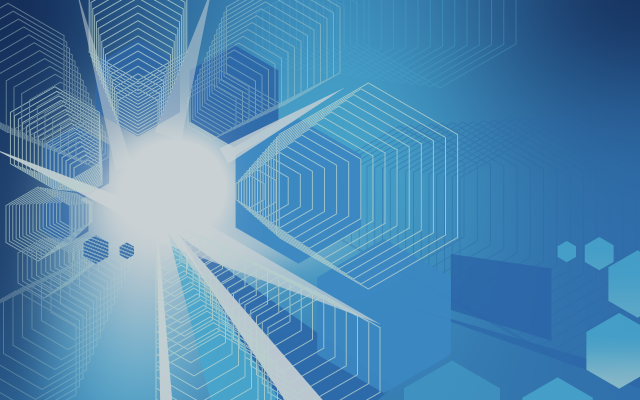
This background is drawn by a WebGL 1 fragment shader. Its source:

```glsl
precision highp float;
uniform vec2 u_resolution;

#define NAVY vec3(0.08, 0.18, 0.35)
#define DEEP vec3(0.17, 0.40, 0.66)
#define BLUE vec3(0.20, 0.46, 0.68)
#define AZURE vec3(0.23, 0.53, 0.76)
#define CYAN vec3(0.28, 0.65, 0.80)
#define PALE vec3(0.72, 0.82, 0.80)
#define WHITE vec3(0.79, 0.82, 0.83)
#define HUB vec2(0.39, 0.48)
#define LINE_HALF 0.0012
#define RINGS 17

float px;

float cover(float d) {
  return clamp(0.5 - d / px, 0.0, 1.0);
}

// Upright hexagon; r is half its width
float hexDist(vec2 q, float r) {
  q = abs(q);
  return max(q.x, 0.5 * q.x + 0.866 * q.y) - r;
}

float hexFill(vec2 p, vec2 c, float r) {
  return cover(hexDist(p - c, r));
}

// Outlines swept from an outer hexagon (x, y, r) to an inner one
float tunnel(vec2 p, vec3 outer, vec3 inner) {
  float ink = 0.0;
  for (int i = 0; i < RINGS; i++) {
    vec3 h = mix(outer, inner, float(i) / float(RINGS - 1));
    ink = max(ink, cover(abs(hexDist(p - h.xy, h.z)) - LINE_HALF));
  }
  return ink;
}

// Wedge that opens from its tip to a half-width at its end
float wedge(vec2 p, vec2 tip, vec2 end, float halfWidth) {
  vec2 axis = end - tip;
  vec2 q = p - tip;
  float len = length(axis);
  float t = dot(q, axis) / (len * len);
  float side = abs(q.x * axis.y - q.y * axis.x) / len;
  return cover(side - t * halfWidth) * cover((t - 1.0) * len) * step(0.0, t);
}

float glow(vec2 p, vec2 c, vec2 size) {
  vec2 q = (p - c) / size;
  return exp(-dot(q, q));
}

vec3 backdrop(vec2 p) {
  vec3 col = mix(BLUE, CYAN, 0.95 * glow(p, vec2(0.86, 0.62), vec2(0.42, 0.5)));
  col = mix(col, CYAN, 0.8 * glow(p, vec2(0.32, 0.12), vec2(0.25, 0.35)));
  col = mix(col, NAVY, glow(p, vec2(0.0, 1.0), vec2(0.38, 0.48)));
  col = mix(col, NAVY, 0.95 * glow(p, vec2(1.62, 1.02), vec2(0.42, 0.34)));
  col = mix(col, NAVY, 0.7 * glow(p, vec2(0.0, 0.4), vec2(0.13, 0.6)));
  return mix(col, DEEP, 0.5 * glow(p, vec2(1.6, 0.3), vec2(0.35, 0.5)));
}

// Floating hexagon, brighter towards its foot
vec3 floater(vec3 col, vec2 p, vec3 h, float shine) {
  float foot = smoothstep(0.6, -1.2, (p.y - h.y) / h.z);
  vec3 tint = mix(CYAN, PALE, foot * shine);
  return mix(col, tint, 0.85 * hexFill(p, h.xy, h.z));
}

void main() {
  px = 1.0 / u_resolution.y;
  vec2 p = gl_FragCoord.xy * px;
  vec3 col = backdrop(p);

  // Faint distant outlines
  col = mix(col, DEEP, 0.45 * tunnel(p, vec3(1.42, 0.4, 0.27), vec3(1.0, 0.5, 0.16)));
  col = mix(col, CYAN, 0.4 * tunnel(p, vec3(1.1, 1.0, 0.19), vec3(0.72, 0.92, 0.08)));

  // Light behind the panels
  col = mix(col, WHITE, 0.75 * glow(p, vec2(0.36, 0.36), vec2(0.2, 0.3)));
  col = mix(col, WHITE, min(1.0, 1.7 * glow(p, vec2(0.44, 0.53), vec2(0.17, 0.16))));
  col = mix(col, WHITE, 0.6 * glow(p, vec2(0.62, 0.39), vec2(0.2, 0.07)));

  // Solid panels
  float slab = max(abs(p.x - 1.253) - 0.126, p.y - 0.365 + 0.143 * (p.x - 1.127));
  slab = max(slab, 0.225 - 0.306 * (p.x - 1.127) - p.y);
  col = mix(col, DEEP, 0.85 * cover(slab));
  col = mix(col, DEEP, 0.7 * wedge(p, vec2(1.0, 0.24), vec2(1.62, 0.04), 0.018));
  col = mix(col, DEEP, 0.85 * wedge(p, vec2(0.45, 0.41), vec2(0.88, -0.06), 0.14));
  col = mix(col, CYAN, 0.9 * wedge(p, vec2(0.42, 0.42), vec2(0.62, -0.03), 0.085));
  col = mix(col, AZURE, 0.92 * hexFill(p, vec2(0.96, 0.21), 0.167));
  col = mix(col, DEEP, 0.9 * hexFill(p, vec2(0.585, 0.76), 0.111));
  col = mix(col, AZURE, 0.95 * hexFill(p, vec2(0.746, 0.522), 0.157));
  col = mix(col, DEEP, 0.75 * hexFill(p, vec2(0.345, 0.78), 0.105));
  col = mix(col, DEEP, 0.8 * hexFill(p, vec2(0.19, 0.59), 0.083));
  col = mix(col, DEEP, 0.8 * hexFill(p, vec2(0.163, 0.455), 0.058));

  // White shafts around the hub
  float shafts = wedge(p, HUB, vec2(0.417, -0.03), 0.016);
  shafts = max(shafts, wedge(p, HUB, vec2(0.78, -0.03), 0.04));
  shafts = max(shafts, 0.8 * wedge(p, vec2(0.95, 0.19), vec2(0.42, 0.44), 0.05));
  shafts = max(shafts, 0.9 * wedge(p, vec2(0.86, 0.78), vec2(0.56, 0.61), 0.022));
  shafts = max(shafts, wedge(p, vec2(-0.02, 0.63), vec2(0.34, 0.47), 0.022));
  shafts = max(shafts, 0.6 * wedge(p, vec2(0.19, 1.03), vec2(0.31, 0.58), 0.022));
  shafts = max(shafts, 0.6 * wedge(p, vec2(0.53, 1.03), vec2(0.42, 0.66), 0.035));
  col = mix(col, WHITE, 0.9 * shafts);

  // Outline tunnels, bright ones then dim ones
  float bright = tunnel(p, vec3(0.921, 0.535, 0.223), vec3(0.625, 0.521, 0.035));
  bright = max(bright, tunnel(p, vec3(0.345, 0.94, 0.122), vec3(0.345, 0.72, 0.05)));
  bright = max(bright, tunnel(p, vec3(0.137, 0.655, 0.111), vec3(0.22, 0.56, 0.035)));
  bright = max(bright, tunnel(p, vec3(0.81, 0.1, 0.14), vec3(0.47, 0.39, 0.03)));
  bright = max(bright, tunnel(p, vec3(0.55, -0.02, 0.16), vec3(0.42, 0.36, 0.03)));
  bright = max(bright, 0.8 * tunnel(p, vec3(0.095, 0.44, 0.08), vec3(0.19, 0.47, 0.04)));
  float dim = tunnel(p, vec3(0.708, 0.9, 0.142), vec3(0.53, 0.72, 0.06));
  dim = max(dim, tunnel(p, vec3(0.02, 0.83, 0.14), vec3(0.23, 0.63, 0.04)));
  dim = max(dim, tunnel(p, vec3(0.11, 0.33, 0.065), vec3(0.25, 0.38, 0.02)));
  dim = max(dim, 0.7 * tunnel(p, vec3(0.04, 0.1, 0.15), vec3(0.3, 0.36, 0.03)));
  col = mix(col, PALE, max(0.8 * bright, 0.45 * dim));

  // Hub core and the two small hexagons over it
  col = mix(col, WHITE, min(1.0, 1.3 * glow(p, vec2(0.38, 0.51), vec2(0.13, 0.13))));
  float small = max(hexFill(p, vec2(0.24, 0.376), 0.031), hexFill(p, vec2(0.317, 0.373), 0.018));
  float stripe = smoothstep(-0.2, 0.6, sin(700.0 * (p.y + 0.4 * p.x)));
  col = mix(col, mix(DEEP, PALE, 0.55 * stripe), 0.85 * small);

  // Floating hexagons at the lower right
  col = floater(col, p, vec3(1.417, 0.371, 0.023), 0.0);
  col = floater(col, p, vec3(1.498, 0.366, 0.036), 0.1);
  col = floater(col, p, vec3(1.594, 0.29, 0.073), 0.25);
  col = floater(col, p, vec3(1.548, 0.123, 0.082), 0.7);
  col = floater(col, p, vec3(1.394, -0.045, 0.088), 0.9);
  col = mix(col, CYAN, 0.5 * hexFill(p, vec2(1.13, -0.04), 0.12));

  gl_FragColor = vec4(col, 1.0);
}
```
